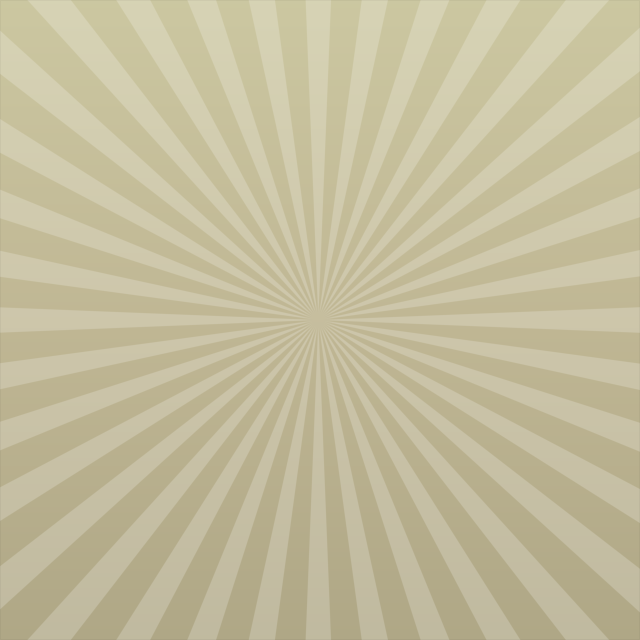
Give the GLSL for this background, as a WebGL 2 fragment shader.

```glsl
#version 300 es
precision highp float;

uniform vec2 u_resolution;
out vec4 fragColor;

const float TAU = 6.2831853;

// Vertical three-stop gradient, from bottom to top.
vec3 backdrop(float height, vec3 low, vec3 middle, vec3 high) {
    vec3 lower = mix(low, middle, clamp(height * 2.0, 0.0, 1.0));
    return mix(lower, high, clamp(height * 2.0 - 1.0, 0.0, 1.0));
}

// Coverage of evenly spaced rays; fill is the lit share of each period.
float sunburst(vec2 p, float count, float fill, float soft) {
    float period = TAU / count;
    float radius = length(p);
    float angle = atan(p.y, p.x + step(radius, 1e-6));
    float offset = abs(fract(angle / period + 0.5) - 0.5) * period;
    float edge = (offset - 0.5 * fill * period) * radius;
    float rays = 1.0 - smoothstep(-soft, soft, edge);
    // Rays melt into their mean tone at the hub.
    return mix(fill, rays, smoothstep(0.008, 0.028, radius));
}

// Hairline along the canvas border.
float hairline(vec2 uv, float width) {
    vec2 inset = min(uv, 1.0 - uv);
    return 1.0 - smoothstep(0.0, width, min(inset.x, inset.y));
}

void main() {
    vec2 uv = gl_FragCoord.xy / u_resolution;
    float shortSide = min(u_resolution.x, u_resolution.y);
    vec2 hub = vec2(0.4974, 0.5);
    vec2 p = (uv - hub) * u_resolution / shortSide;

    vec3 khaki = vec3(0.686, 0.655, 0.525);
    vec3 sand = vec3(0.751, 0.716, 0.580);
    vec3 straw = vec3(0.798, 0.780, 0.630);
    vec3 color = backdrop(uv.y, khaki, sand, straw);

    // Translucent white rays
    float rays = sunburst(p, 36.0, 0.455, 0.75 / shortSide);
    color = mix(color, vec3(1.0), 0.21 * rays);

    // Faint border
    color *= 1.0 - 0.06 * hairline(uv, 0.002);
    fragColor = vec4(color, 1.0);
}
```
